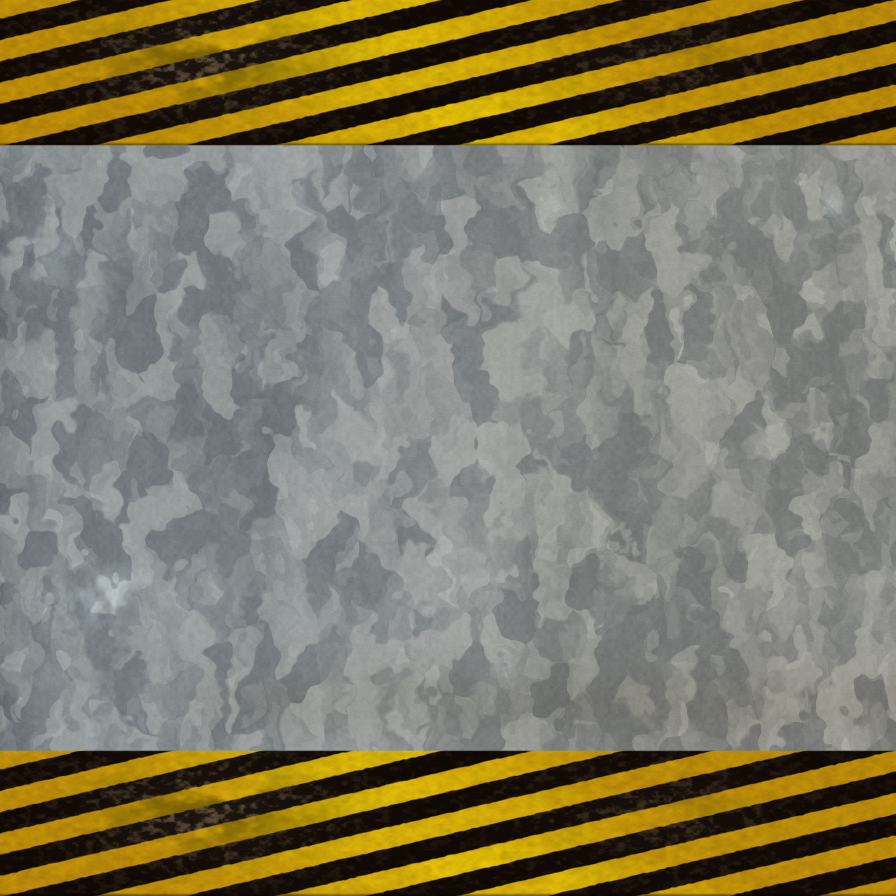
Give the GLSL for this texture, as a three.js fragment shader.

```glsl
#define BAND_HEIGHT 0.162
#define STRIPE_PERIOD 0.2018
#define STRIPE_START 0.207
#define STRIPE_SLOPE 0.235
#define EDGE 0.0011
#define FLAKE_SCALE vec2(36.0, 21.0)
#define FLAKE_CONTRAST 0.135
#define GRAIN 0.035
#define YELLOW_DEEP vec3(0.74, 0.55, 0.035)
#define YELLOW_BRIGHT vec3(0.88, 0.74, 0.03)
#define PAINT_BLACK vec3(0.06, 0.032, 0.012)
#define ZINC vec3(0.54, 0.55, 0.55)

varying vec2 vUv;

float hash(vec2 p) {
  return fract(sin(dot(p, vec2(127.1, 311.7))) * 43758.5453);
}

float noise(vec2 p) {
  vec2 i = floor(p), f = fract(p);
  f = f * f * (3.0 - 2.0 * f);
  return mix(mix(hash(i), hash(i + vec2(1.0, 0.0)), f.x),
             mix(hash(i + vec2(0.0, 1.0)), hash(i + 1.0), f.x), f.y);
}

float fbm(vec2 p) {
  float sum = 0.0, gain = 0.5;
  for (int i = 0; i < 4; i++) {
    sum += gain * noise(p);
    p = p * 2.03 + 17.3;
    gain *= 0.5;
  }
  return sum / 0.9375;
}

// Tone of the nearest crystal, blended narrowly at its borders
float crystals(vec2 p) {
  vec2 cell = floor(p);
  float tone = 0.0, total = 0.0;
  for (int j = -1; j <= 1; j++) {
    for (int i = -1; i <= 1; i++) {
      vec2 id = cell + vec2(float(i), float(j));
      vec2 site = id + vec2(hash(id), hash(id + 53.7));
      vec2 d = p - site;
      float weight = exp(-32.0 * dot(d, d)) + 1e-12;
      tone += weight * hash(id + 19.1);
      total += weight;
    }
  }
  return tone / total;
}

// Soft irregular spot
float blotch(vec2 p, vec2 center, vec2 size) {
  vec2 d = (p - center) / size;
  return exp(-dot(d, d)) * smoothstep(0.3, 0.75, fbm(p * vec2(60.0, 45.0)));
}

vec3 galvanized(vec2 p) {
  // Ragged, upright flakes at two sizes
  vec2 warp = vec2(noise(p * 48.0), noise(p * 48.0 + 31.0)) - 0.5;
  vec2 fray = vec2(noise(p * 125.0), noise(p * 110.0 + 9.0)) - 0.5;
  vec2 q = p + warp * vec2(0.022, 0.036) + fray * vec2(0.007, 0.012);
  float large = crystals(q * FLAKE_SCALE);
  float small = crystals(q * FLAKE_SCALE * 1.9 + 40.0);
  float clouds = fbm(p * vec2(13.0, 6.0) + 5.0);
  float tone = smoothstep(0.2, 0.8, large * 0.58 + small * 0.24 + clouds * 0.18) - 0.5;

  float light = tone * FLAKE_CONTRAST + (clouds - 0.5) * 0.09;
  light += (noise(p * vec2(250.0, 190.0)) - 0.5) * GRAIN;
  light += (hash(floor(p * 512.0)) - 0.5) * 0.02;
  light += smoothstep(0.87, 0.97, small) * 0.035;

  // Pale oxide marks and the dull lower edge
  float pale = blotch(p, vec2(0.115, 0.335), vec2(0.055, 0.032));
  pale += 0.6 * blotch(p, vec2(0.055, 0.715), vec2(0.045, 0.03));
  pale += 0.8 * blotch(p, vec2(0.927, 0.767), vec2(0.016, 0.018));
  pale += 0.5 * blotch(p, vec2(0.565, 0.26), vec2(0.035, 0.025));
  float stain = exp(-pow((p.y - 0.215) / 0.04, 2.0)) * smoothstep(0.12, 0.3, p.x);
  light -= 0.035 * stain * (0.5 + clouds);
  light -= 0.05 * exp(-p.x / 0.018) + 0.018 * (1.0 - smoothstep(0.0, 0.4, p.x));

  vec3 tint = mix(vec3(-0.016, 0.0, 0.011), vec3(0.008, 0.003, -0.012), smoothstep(0.1, 0.9, p.x));
  tint += vec3(0.012, 0.004, -0.012) * (tone + stain);
  return ZINC + light + tint + pale * vec3(0.13, 0.145, 0.16);
}

vec3 hazardPaint(vec2 p) {
  // Slanted bars, with distance measured vertically
  float phase = (p.x - STRIPE_START - p.y / STRIPE_SLOPE) / STRIPE_PERIOD;
  float fromBar = abs(fract(phase + 0.25) - 0.5) - 0.25;
  float ragged = (noise(p * 220.0) - 0.5) * 0.0012;
  float bar = smoothstep(-EDGE, EDGE, fromBar * STRIPE_PERIOD * STRIPE_SLOPE + ragged);

  // Worn colour, scuffs and soot
  float wear = fbm(p * vec2(22.0, 40.0) + 3.0);
  float speck = fbm(p * vec2(130.0, 190.0));
  float glow = exp(-pow((p.x - 0.55 + p.y) / 0.24, 2.0));
  vec3 yellow = mix(YELLOW_DEEP, YELLOW_BRIGHT, clamp(glow * 0.85 + (wear - 0.5) * 0.7, 0.0, 1.0));
  yellow *= 0.94 + 0.22 * (speck - 0.35);
  float soot = exp(-pow((p.x - 0.23) / 0.13, 2.0)) + 0.5 * exp(-pow((p.x - 0.73) / 0.13, 2.0));
  soot *= exp(-pow((p.y - 0.095) / 0.055, 2.0));
  yellow *= 1.0 - 0.4 * soot * smoothstep(0.4, 0.75, wear);
  float scuff = smoothstep(0.42, 0.8, speck) * (0.25 + soot);
  vec3 black = PAINT_BLACK + scuff * vec3(0.21, 0.18, 0.13) + soot * 0.045;
  return mix(black, yellow, bar);
}

void main() {
  float topStart = 1.0 - BAND_HEIGHT;
  float inTop = smoothstep(topStart - EDGE, topStart + EDGE, vUv.y);
  float inBottom = 1.0 - smoothstep(BAND_HEIGHT - EDGE, BAND_HEIGHT + EDGE, vUv.y);
  float bandY = vUv.y - topStart * step(0.5, vUv.y);
  vec3 paint = hazardPaint(vec2(vUv.x, bandY));
  paint *= 0.55 + 0.45 * smoothstep(0.0, 0.004, bandY);
  vec3 color = mix(galvanized(vUv), paint, max(inTop, inBottom));
  gl_FragColor = vec4(clamp(color, 0.0, 1.0), 1.0);
}
```
